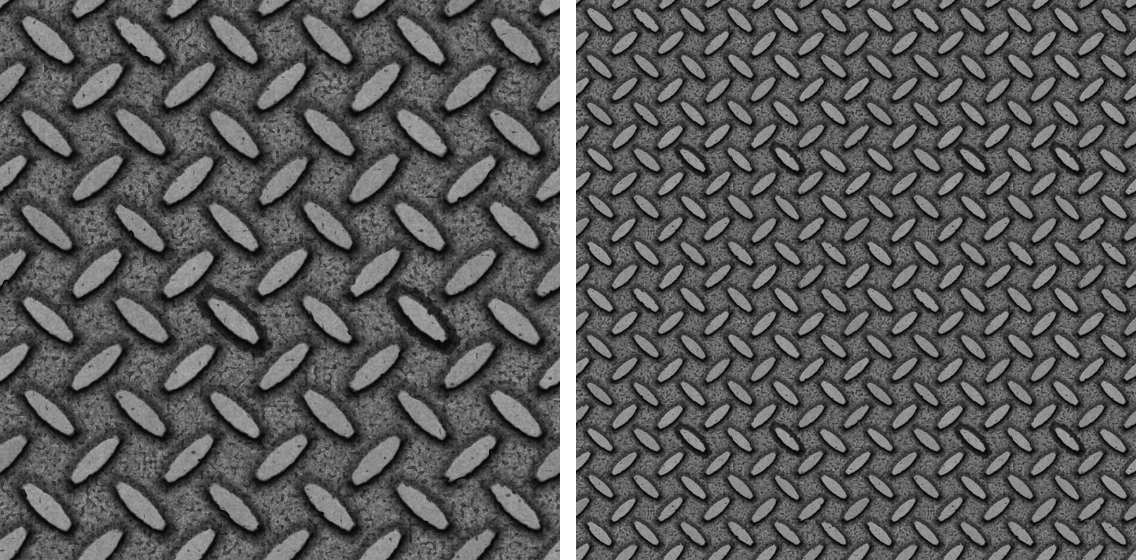
Left: one tile. Right: repeated 2 by 2.
A WebGL 2 fragment shader for this texture:

```glsl
#version 300 es
precision highp float;

uniform vec2 u_resolution;
out vec4 outColor;

// Layout, in units of one cell
const float CELLS = 6.0;
const vec2 FALLING_OFFSET = vec2(0.016, 0.07);
const vec2 RISING_OFFSET = vec2(-0.47, -0.422);
const float SLANT = 0.755;
const float HALF_LENGTH = 0.43;
const float HALF_WIDTH = 0.108;
const float TIP_CUT = 0.335;
const float TIP_SLOPE = 0.7;
const float WALL = 0.036;
const float SHADE_REACH = 0.17;

// Variation between lugs
const float SHIFT_JITTER = 0.035;
const float TURN_JITTER = 0.09;
const float WIDTH_JITTER = 0.016;
const float CHIP_DEPTH = 0.04;
const float STAIN_CHANCE = 0.03;

// Tones
const vec2 LIGHT = vec2(-0.35, 0.937);
const float TOP_TONE = 0.565;
const float GROUND_TONE = 0.425;
const float WALL_DARK = 0.03;
const float WALL_LIT = 0.25;
const float PIT_TONE = 0.58;
const float SPECK_TONE = 0.62;
const float TAU = 6.2831853;

vec3 hash3(ivec3 cell) {
    uvec3 v = uvec3(cell) * 1664525u + 1013904223u;
    v.x += v.y * v.z; v.y += v.z * v.x; v.z += v.x * v.y;
    v ^= v >> 16u;
    v.x += v.y * v.z; v.y += v.z * v.x; v.z += v.x * v.y;
    return vec3(v >> 8u) / 16777216.0;
}

float cornerSlope(ivec2 corner, vec2 toPoint, int period) {
    float angle = TAU * hash3(ivec3(corner % period, period)).x;
    return dot(vec2(cos(angle), sin(angle)), toPoint);
}

// Gradient noise that wraps once over the canvas
float noise(vec2 uv, int period) {
    vec2 p = uv * float(period);
    ivec2 i = ivec2(floor(p));
    vec2 f = fract(p);
    vec2 w = f * f * f * (f * (f * 6.0 - 15.0) + 10.0);
    float low = mix(cornerSlope(i, f, period),
                    cornerSlope(i + ivec2(1, 0), f - vec2(1, 0), period), w.x);
    float high = mix(cornerSlope(i + ivec2(0, 1), f - vec2(0, 1), period),
                     cornerSlope(i + ivec2(1, 1), f - vec2(1, 1), period), w.x);
    return mix(low, high, w.y);
}

float smoothMax(float a, float b, float k) {
    float h = max(k - abs(a - b), 0.0) / k;
    return max(a, b) + h * h * k * 0.25;
}

// Pointed oval with blunt tips; negative on the flat top face
float lugDistance(vec2 p, float angle, float halfWidth) {
    float c = cos(angle), s = sin(angle);
    vec2 q = abs(vec2(c * p.x + s * p.y, c * p.y - s * p.x));
    float radius = (HALF_LENGTH * HALF_LENGTH + halfWidth * halfWidth) / (2.0 * halfWidth);
    float oval = length(vec2(q.x, q.y + radius - halfWidth)) - radius;
    return smoothMax(oval, (q.x - TIP_CUT) * TIP_SLOPE, 0.025);
}

void main() {
    vec2 uv = gl_FragCoord.xy / u_resolution;
    float pixel = CELLS / min(u_resolution.x, u_resolution.y);

    // Nearest lug from the two interleaved grids
    float dist = 1.0, facing = 0.0;
    vec3 wear = vec3(0.5);
    for (int k = 0; k < 2; k++) {
        vec2 grid = uv * CELLS - (k == 0 ? FALLING_OFFSET : RISING_OFFSET);
        ivec2 id = ivec2(mod(floor(grid), CELLS));
        vec3 place = hash3(ivec3(id, k + 11));
        vec3 look = hash3(ivec3(id, k + 31));
        vec2 p = fract(grid) - 0.5 - (place.xy - 0.5) * SHIFT_JITTER;
        float angle = (k == 0 ? -SLANT : SLANT) + (place.z - 0.5) * TURN_JITTER;
        float halfWidth = HALF_WIDTH + (look.x - 0.5) * WIDTH_JITTER;
        float d = lugDistance(p, angle, halfWidth);
        if (d < dist) {
            dist = d;
            facing = (lugDistance(p + LIGHT * 0.01, angle, halfWidth) - d) / 0.01;
            wear = look;
        }
    }

    // Noise layers from broad mottling to fine grain
    float mottle = noise(uv, 14) + 0.6 * noise(uv, 37);
    float blotch = noise(uv, 76);
    float spots = noise(uv, 118);
    float grain = noise(uv, 173) + 0.8 * noise(uv, 291);

    // Worn outline with chips on some lugs
    float chip = smoothstep(0.25, 0.5, noise(uv, 53)) * smoothstep(0.4, 0.9, wear.y);
    float edge = dist + 0.012 * blotch + 0.008 * spots + CHIP_DEPTH * chip * smoothstep(-0.06, 0.0, dist);

    // Pitted ground, darker around the lugs
    float ground = GROUND_TONE + 0.09 * mottle + 0.13 * blotch + 0.17 * grain;
    ground *= mix(1.0, PIT_TONE, smoothstep(0.14, 0.34, spots + 0.25 * mottle));
    ground = mix(ground, SPECK_TONE, smoothstep(0.42, 0.6, noise(uv, 139)) * 0.8);
    float reach = SHADE_REACH + 0.04 * mottle;
    float shadeFloor = mix(0.3, 0.48, smoothstep(-0.6, 0.9, facing));
    ground *= mix(shadeFloor, 1.0, smoothstep(0.01, reach, edge));
    float stain = step(1.0 - STAIN_CHANCE, wear.z) * (1.0 - smoothstep(0.1, 0.12, dist + 0.05 * blotch));
    ground *= 1.0 - 0.45 * stain;

    // Steep walls lit by direction
    float wall = mix(WALL_DARK, WALL_LIT, smoothstep(-0.5, 0.9, facing)) * (1.0 + 0.7 * grain);

    // Smooth top face with a faint lit rim and small pits
    float top = TOP_TONE + (wear.z - 0.5) * 0.05 + 0.04 * mottle + 0.05 * blotch + 0.07 * grain;
    top += 0.04 * facing * smoothstep(-0.05, 0.0, dist);
    top *= 1.0 - 0.45 * smoothstep(0.38, 0.55, noise(uv, 91));

    float tone = mix(wall, ground, smoothstep(WALL - 0.016 - pixel, WALL + 0.016 + pixel, edge));
    tone = mix(top, tone, smoothstep(-0.012 - 0.5 * pixel, 0.008 + 0.5 * pixel, edge));
    outColor = vec4(vec3(clamp(tone, 0.0, 1.0)), 1.0);
}
```
